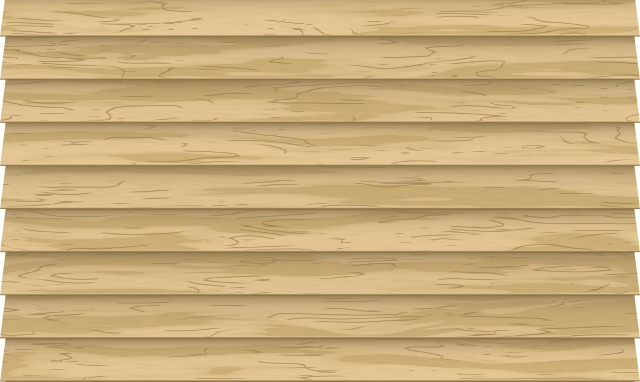
Give the GLSL for this texture, as a Shadertoy shader.

```glsl
// Overlapping horizontal wooden siding boards with tapered ends, flowing grain and soft shadows.
#define ROWS 8.86          // boards over the canvas height
#define TAPER 0.0145       // inset of a board's upper corners
#define LIP 0.0042         // dark lower edge of a board
#define BEVEL 0.0100       // top of the pale bevel above the lip
#define SHADOW_FALL 5.2    // how quickly the cast shadow fades
#define GRAIN_WIDTH 0.0013 // half width of a grain line
#define GRAIN_RINGS 8.0    // growth rings per unit of grain height

const vec3 WOOD = vec3(0.885, 0.775, 0.575);
const vec3 STREAK = vec3(0.765, 0.655, 0.425);
const vec3 GRAIN = vec3(0.59, 0.48, 0.28);
const vec3 SHADE = vec3(0.55, 0.46, 0.30);
const vec3 LIP_COLOR = vec3(0.51, 0.41, 0.25);
const vec3 BEVEL_COLOR = vec3(0.91, 0.79, 0.58);
const vec3 BACKDROP = vec3(1.0, 1.0, 0.99);

float hash(vec2 p) {
    return fract(sin(dot(p, vec2(127.1, 311.7))) * 43758.5453);
}

float noise(vec2 p) {
    vec2 i = floor(p), f = fract(p);
    f = f * f * (3.0 - 2.0 * f);
    return mix(mix(hash(i), hash(i + vec2(1, 0)), f.x),
               mix(hash(i + vec2(0, 1)), hash(i + vec2(1, 1)), f.x), f.y);
}

float fbm(vec2 p) {
    return 0.6 * noise(p) + 0.27 * noise(p * 2.1 + 17.3) + 0.13 * noise(p * 4.3 + 41.9);
}

// Wood surface at q; unit is the size of one pixel
vec3 wood(vec2 q, float unit) {
    q.y += 0.028 * (noise(q * vec2(3.2, 8.0)) - 0.5);

    // Broad sapwood streaks
    float body = fbm(q * vec2(2.6, 36.0));
    vec3 color = mix(WOOD, STREAK, 0.32 * smoothstep(0.40, 0.62, body));
    color = mix(color, STREAK, 0.62 * smoothstep(0.57, 0.60, body));

    // Growth rings, broken into clusters
    float rings = fbm(q * vec2(1.9, 19.0) + 63.0) * GRAIN_RINGS;
    float slope = max(fwidth(rings) / unit, 1.0);
    float gap = abs(fract(rings) - 0.5) / slope;
    float line = 1.0 - smoothstep(0.0, GRAIN_WIDTH + 0.5 * unit, gap);
    float cluster = smoothstep(0.50, 0.62, noise(q * vec2(9.0, 44.0) + 9.0));
    color = mix(color, GRAIN, 0.60 * line * cluster);

    // Short pores and faint fibres
    float pores = smoothstep(0.80, 0.92, noise(q * vec2(15.0, 300.0)));
    pores *= smoothstep(0.42, 0.65, noise(q * vec2(4.0, 30.0) + 28.0));
    color = mix(color, GRAIN, 0.55 * pores);
    return color * (0.985 + 0.03 * noise(q * vec2(22.0, 210.0) + 5.0));
}

void mainImage(out vec4 fragColor, in vec2 fragCoord) {
    float unit = 1.0 / iResolution.y;
    vec2 p = fragCoord * unit;
    float row = floor(p.y * ROWS);
    float v = fract(p.y * ROWS);
    float height = v / ROWS;

    // Each board takes its own piece of wood
    vec2 offset = vec2(hash(vec2(row, 3.0)), hash(vec2(row, 8.0))) * 20.0;
    vec3 color = wood(vec2(p.x, height) + offset, unit);
    color *= 0.985 + 0.03 * hash(vec2(row, 5.0));

    // Shadow cast by the board above
    color = mix(color, SHADE, 0.84 * exp(-SHADOW_FALL * (1.0 - v)));

    // Pale bevel and dark lip
    float bevel = 1.0 - smoothstep(LIP, BEVEL, height);
    color = mix(color, BEVEL_COLOR, 0.65 * bevel);
    float lip = 1.0 - smoothstep(LIP - unit, LIP + unit, height);
    color = mix(color, LIP_COLOR, 0.85 * lip);

    // Tapered ends, blended into the narrower board below at the lip
    float side = min(p.x, iResolution.x * unit - p.x);
    float below = clamp((side - TAPER) / unit + 0.5, 0.0, 1.0);
    float here = clamp((side - TAPER * v) / unit + 0.5, 0.0, 1.0);
    float cover = mix(below, here, clamp(height / unit, 0.0, 1.0));
    fragColor = vec4(mix(BACKDROP, color, cover), 1.0);
}
```
